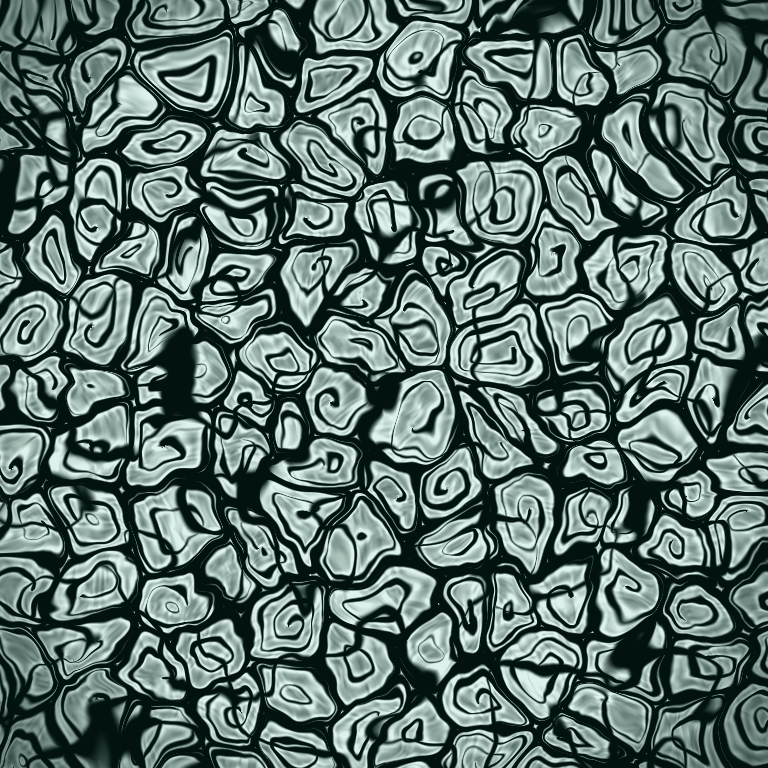
Write a WebGL 1 fragment shader that draws this pattern.

```glsl
precision highp float;
// Pale green curled cells with dark wavy outlines, inner spirals and a vignette.
uniform vec2 u_resolution;

const float TAU = 6.2831853;
const float CELLS = 11.5;
const vec3 INK = vec3(0.005, 0.07, 0.06);
const vec3 PALE = vec3(0.87, 0.945, 0.925);

float hash(vec2 p) {
  return fract(sin(dot(p, vec2(127.1, 311.7))) * 43758.5453);
}

vec2 hash2(vec2 p) {
  return vec2(hash(p), hash(p + 37.3));
}

float noise(vec2 p) {
  vec2 i = floor(p), f = fract(p);
  f = f * f * (3.0 - 2.0 * f);
  float low = mix(hash(i), hash(i + vec2(1.0, 0.0)), f.x);
  float high = mix(hash(i + vec2(0.0, 1.0)), hash(i + 1.0), f.x);
  return mix(low, high, f.y);
}

vec2 warp(vec2 p, float frequency, float amount) {
  vec2 q = p * frequency;
  return p + amount * (vec2(noise(q + 7.1), noise(q + 51.7)) - 0.5);
}

vec2 cellPoint(vec2 cell) {
  return cell + 0.06 + 0.88 * hash2(cell);
}

// Cell holding the nearest scattered point.
vec2 nearestCell(vec2 p) {
  vec2 best = floor(p);
  float bestDist = 100.0;
  for (int y = -1; y <= 1; y++) {
    for (int x = -1; x <= 1; x++) {
      vec2 cell = floor(p) + vec2(float(x), float(y));
      float d = length(cellPoint(cell) - p);
      if (d < bestDist) {
        bestDist = d;
        best = cell;
      }
    }
  }
  return best;
}

// Rounded distance to the cell border (x) and its gradient (yz).
vec3 borderField(vec2 p, vec2 cell) {
  const float SHARPNESS = 16.0;
  vec2 center = cellPoint(cell);
  vec2 slope = vec2(0.0);
  float sum = 0.0;
  for (int y = -2; y <= 2; y++) {
    for (int x = -2; x <= 2; x++) {
      if (x == 0 && y == 0) continue;
      vec2 other = cellPoint(cell + vec2(float(x), float(y)));
      vec2 normal = normalize(other - center);
      float weight = exp(-SHARPNESS * dot(0.5 * (center + other) - p, normal));
      slope -= weight * normal;
      sum += weight;
    }
  }
  return vec3(-log(sum) / SHARPNESS, slope / sum);
}

// Distance to rings (turn 0) or spirals (turn 1 or -1) that follow the border.
float spiralDistance(vec3 border, vec2 arm, float spacing, float turn, float inset) {
  float phase = (border.x - inset) / spacing + turn * atan(arm.y, arm.x + 0.0001) / TAU;
  vec2 angleSlope = vec2(-arm.y, arm.x) / (TAU * max(dot(arm, arm), 0.002));
  float steepness = length(border.yz / spacing + turn * angleSlope);
  return abs(fract(phase + 0.5) - 0.5) / max(steepness, 0.5 / spacing);
}

// Distance to the middle contour of the noise.
float contourDistance(vec2 p) {
  const float STEP = 0.03;
  float f = noise(p);
  vec2 slope = vec2(noise(p + vec2(STEP, 0.0)), noise(p + vec2(0.0, STEP))) - f;
  return abs(f - 0.5) / max(length(slope) / STEP, 0.8);
}

void main() {
  vec2 uv = gl_FragCoord.xy / u_resolution;
  vec2 p = warp(warp(uv * CELLS + 3.0, 1.1, 0.45), 3.2, 0.18);
  p = warp(p, 7.0, 0.04);

  vec2 cell = nearestCell(p);
  vec3 border = borderField(p, cell);
  vec2 rnd = hash2(cell + 91.0);
  float turn = floor(hash(cell + 13.0) * 3.0) - 1.0;

  // Signed distances to the ink: outline, inner curl and stray creases.
  float outline = abs(border.x) / max(length(border.yz), 0.5);
  outline -= 0.03 + 0.035 * noise(p * 2.3 + 19.0);
  float inset = 0.12 * rnd.x;
  float curl = spiralDistance(border, p - cellPoint(cell), 0.17 + 0.12 * rnd.y, turn, inset);
  curl -= 0.058 * noise(p * 2.7 + 71.0) - 0.004;
  curl = max(curl, 0.03 - border.x);
  float crease = contourDistance(p * 1.6 + 29.0) / 1.6 - 0.055 * noise(p * 1.9 + 5.0);
  float ink = min(outline, min(curl, crease));

  // Fill: bright rims, cell tint and brushed streaks along a cell direction.
  float a = TAU * rnd.y;
  vec2 brushed = mat2(cos(a), sin(a), -sin(a), cos(a)) * p * vec2(22.0, 6.0);
  float rim = exp(-pow(max(ink - 0.02, 0.0) / 0.04, 2.0));
  float tone = mix(0.63, 0.98, rim) + 0.06 * (rnd.x - 0.5);
  tone += 0.34 * (noise(brushed) - 0.5) + 0.14 * (noise(p * 14.0 + 43.0) - 0.5);
  tone *= smoothstep(-0.014, 0.022, ink);

  // Darkened corners.
  vec2 q = uv * 2.0 - 1.0;
  tone *= 1.0 - 0.5 * smoothstep(0.85, 1.45, length(q));

  tone = clamp(tone, 0.0, 1.0);
  vec3 color = mix(INK, PALE, tone);
  color += vec3(0.0, 0.09, 0.05) * tone * (1.0 - tone);
  gl_FragColor = vec4(color, 1.0);
}
```
